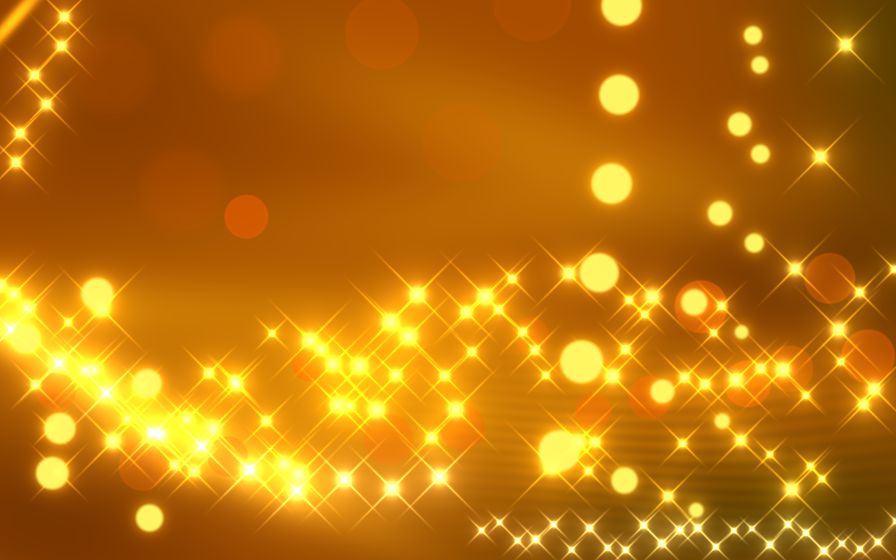
Reproduce this background procedurally as a Shadertoy shader.

```glsl
// Golden bokeh: soft amber light, translucent discs and diagonal cross sparkles.
#define AMBER      vec3(0.63, 0.29, 0.0)
#define GOLD       vec3(0.84, 0.53, 0.02)
#define OLIVE      vec3(0.31, 0.23, 0.0)
#define UMBER      vec3(0.40, 0.17, 0.0)
#define LEMON      vec3(1.0, 0.98, 0.40)
#define EMBER      vec3(0.92, 0.36, 0.0)
#define SPARK      vec3(1.0, 0.80, 0.12)
#define WHITE_HOT  vec3(1.0, 0.95, 0.62)
#define SPARKLES   80
#define RAY_WIDTH  0.0018

float hash(float n) { return fract(sin(n * 127.1) * 43758.5453); }

// Rotated elliptical glow, 1 at its centre.
float glow(vec2 p, vec2 centre, vec2 radius, float angle) {
    float c = cos(angle), s = sin(angle);
    vec2 d = p - centre;
    d = vec2(c * d.x + s * d.y, c * d.y - s * d.x) / radius;
    return exp(-dot(d, d));
}

// Filled circle with a chosen edge softness.
float disc(vec2 p, vec2 centre, float radius, float soft) {
    return 1.0 - smoothstep(-soft, soft, length(p - centre) - radius);
}

// Translucent disc with a slightly brighter rim.
float lens(vec2 p, vec2 centre, float radius, float soft) {
    float rim = smoothstep(0.8, 1.0, length(p - centre) / radius);
    return disc(p, centre, radius, soft) * (0.85 + 0.15 * rim);
}

// Hot core, wide halo and two crossed diagonal rays.
vec3 sparkle(vec2 p, vec2 centre, float size, vec3 tint) {
    vec2 d = p - centre;
    vec2 a = abs(vec2(d.x + d.y, d.x - d.y)) * 0.7071;
    float r = length(d) / size;
    float w = max(RAY_WIDTH, 0.7 / iResolution.y);
    vec2 taper = max(1.0 - a / size, 0.0);
    vec2 thin = exp(-a * a / (w * w));
    float rays = dot(taper * sqrt(taper), thin.yx);
    float core = exp(-r * r * 90.0);
    return tint * (0.6 * rays + 0.42 * exp(-r * 4.5)) + core * WHITE_HOT * 0.8;
}

vec3 background(vec2 p) {
    vec3 c = AMBER;
    c = mix(c, UMBER, 0.45 * glow(p, vec2(0.15, 0.85), vec2(0.35, 0.25), 0.0));
    c = mix(c, GOLD, 0.65 * glow(p, vec2(1.0, 0.72), vec2(0.48, 0.11), -0.35));
    c = mix(c, GOLD, 0.4 * glow(p, vec2(0.9, 0.62), vec2(0.5, 0.08), 0.05));
    c = mix(c, GOLD, 0.9 * glow(p, vec2(0.65, 0.29), vec2(0.68, 0.2), -0.05));
    c = mix(c, GOLD, 0.6 * glow(p, vec2(0.2, 0.45), vec2(0.5, 0.06), -0.03));
    c = mix(c, UMBER, 0.75 * glow(p, vec2(0.08, 0.07), vec2(0.34, 0.16), -0.3));
    c = mix(c, UMBER, 0.85 * glow(p, vec2(1.5, 0.5), vec2(0.38, 0.14), 0.0));
    c = mix(c, OLIVE, 0.9 * glow(p, vec2(1.64, 0.95), vec2(0.27, 0.45), 0.2));
    c = mix(c, OLIVE, 0.85 * glow(p, vec2(1.4, 0.06), vec2(0.55, 0.16), 0.15));
    // Curved ribbon of light falling from the left edge
    float curve = 0.42 - 0.65 * p.x + 0.16 * p.x * p.x;
    float ribbon = exp(-pow((p.y - curve) / 0.055, 2.0)) * (1.0 - smoothstep(0.2, 0.95, p.x));
    c += ribbon * vec3(0.28, 0.27, 0.05);
    // Bright streak in the upper left corner
    c += SPARK * 0.7 * glow(p, vec2(0.025, 0.965), vec2(0.09, 0.012), 0.85);
    // Fine silky lines low on the right
    float silk = sin(p.y * 260.0 + 5.0 * sin(p.x * 5.0 + p.y * 8.0));
    return c * (1.0 + 0.05 * silk * glow(p, vec2(1.25, 0.18), vec2(0.4, 0.16), 0.0));
}

void mainImage(out vec4 fragColor, in vec2 fragCoord) {
    vec2 p = fragCoord / iResolution.y;
    p.x += 0.8 - 0.5 * iResolution.x / iResolution.y;
    float edge = 1.2 / iResolution.y;
    vec3 col = background(p);

    // Faint large discs zigzagging across the top
    for (int i = 0; i < 7; i++) {
        float n = float(i), odd = mod(n, 2.0);
        float focus = exp(-2.0 * (n - 3.0) * (n - 3.0));
        vec2 c = vec2(0.2 + 0.125 * n - 0.135 * focus, 0.87 + 0.021 * n - odd * 0.23 - 0.09 * focus);
        float soft = mix(0.025, edge, step(2.5, n));
        col = mix(col, EMBER, (0.16 + 0.55 * focus) * lens(p, c, 0.07 - 0.031 * focus, soft));
    }
    // Orange discs through the lower half
    for (int i = 0; i < 14; i++) {
        float n = float(i), s = n / 13.0;
        vec2 c = vec2(0.1 + 1.45 * s + 0.18 * sin(3.14 * s), 0.2 + 0.22 * s + 0.1 * cos(2.1 * n));
        float r = 0.03 + 0.025 * hash(n + 3.0);
        col = mix(col, EMBER, (0.3 + 0.35 * hash(n + 31.0)) * lens(p, c, r, edge));
    }
    // Main band of sparkles
    for (int i = 0; i < SPARKLES; i++) {
        float n = float(i), x = 1.6 * (n + hash(n)) / float(SPARKLES);
        float top = 0.52 - 0.12 * exp(-pow((x - 0.42) / 0.3, 2.0));
        float low = 0.15 - 0.1 * smoothstep(0.9, 1.6, x);
        float size = mix(0.05, 0.13, hash(n + 200.0));
        col += sparkle(p, vec2(x, mix(low, top, hash(n + 100.0))), size, SPARK);
    }
    // White sparkles on the ribbon, and a small frosty row along the bottom right
    for (int i = 0; i < 10; i++) {
        float n = float(i), x = 0.02 + 0.085 * n;
        float y = max(0.41 - 0.6 * x, 0.14) + 0.05 * (hash(n + 50.0) - 0.5);
        col += sparkle(p, vec2(x, y), 0.12, WHITE_HOT);
    }
    for (int i = 0; i < 24; i++) {
        float n = float(i), s = n / 23.0;
        vec2 c = vec2(0.86 + 0.74 * s, 0.015 + 0.055 * hash(n + 70.0));
        col += sparkle(p, c, 0.035 + 0.03 * hash(n + 90.0), WHITE_HOT);
    }
    // Sparkles in the two upper corners
    for (int i = 0; i < 6; i++) {
        float n = float(i);
        col += sparkle(p, vec2(0.115 - 0.017 * n + 0.02 * sin(n * 2.5), 0.97 - 0.052 * n), 0.09, SPARK);
        if (i < 3) col += sparkle(p, vec2(1.51 - 0.045 * n, 0.92 - 0.2 * n), 0.11, SPARK);
    }
    // Lemon discs: a weaving column on the right, a short one on the left
    for (int i = 0; i < 24; i++) {
        float n = float(i), s = n / 17.0, wave = cos(2.06 * n);
        vec2 c = vec2(mix(1.27, 1.1, s * s) - 0.16 * wave, 0.99 - 0.053 * n);
        float r = 0.021 + 0.012 * wave + 0.006 * hash(n + 8.0);
        if (i > 17) {
            n -= 18.0;
            c = vec2(0.15 + 0.12 * sin(0.2 + 4.0 * n), 0.475 - 0.08 * n);
            r = 0.02 + 0.012 * hash(n + 12.0);
        }
        col += 0.25 * SPARK * exp(-max(length(p - c) - r, 0.0) / 0.009);
        col = mix(col, LEMON, 0.96 * disc(p, c, r, 0.002 + edge));
    }
    fragColor = vec4(clamp(col, 0.0, 1.0), 1.0);
}
```
